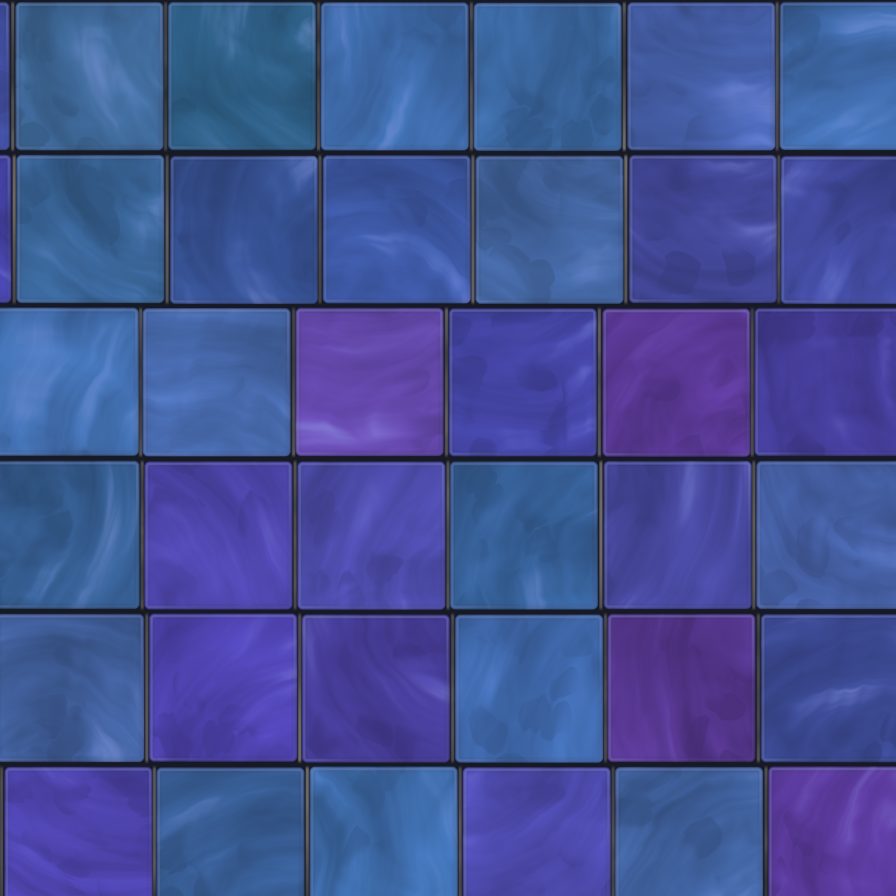
This texture is drawn by a three.js fragment shader. Its source:

```glsl
// Square pearl-glass tiles in blues and violets, laid in sliding rows with thin dark grout.
// Each tile takes a hashed hue from a colour ramp; its nacre is layered sines bent into
// arcs around a point outside the tile, with cellular flakes for the crisp patches.
varying vec2 vUv;

const float TILES = 5.86;       // tiles across and down the canvas
const float GAP = 0.016;        // half the grout width, in tiles
const float CORNER = 0.035;     // corner radius, in tiles
const float SOFT = 0.011;       // edge smoothing, in tiles
const float JITTER = 0.008;     // laying error of each tile
const float HUE_SPREAD = 0.85;  // hue variation between tiles

const vec3 TEAL   = vec3(0.19, 0.42, 0.56);
const vec3 BLUE   = vec3(0.22, 0.40, 0.63);
const vec3 ROYAL  = vec3(0.23, 0.28, 0.60);
const vec3 VIOLET = vec3(0.26, 0.19, 0.63);
const vec3 PURPLE = vec3(0.37, 0.22, 0.61);
const vec3 MILK   = vec3(0.38, 0.41, 0.72);
const vec3 PEARL  = vec3(0.53, 0.58, 0.83);
const vec3 GROUT  = vec3(0.09, 0.10, 0.14);
const vec3 DUST   = vec3(0.43, 0.41, 0.41);

float hash(vec2 p) {
  return fract(sin(dot(p, vec2(127.1, 311.7))) * 43758.5);
}

mat2 rotation(float a) {
  return mat2(cos(a), sin(a), -sin(a), cos(a));
}

// Layered, self-warping sines, roughly -0.8 to 0.8
float swirl(vec2 p) {
  float sum = 0.0;
  float amp = 0.5;
  for (int i = 0; i < 5; i++) {
    p = rotation(0.65) * p * 1.6 + 1.3;
    p += 0.6 * sin(p.yx * 1.1);
    sum += amp * sin(p.x) * cos(p.y);
    amp *= 0.62;
  }
  return sum;
}

// Distance to the nearest cell point
float cellular(vec2 p) {
  vec2 cell = floor(p);
  float nearest = 2.0;
  for (int y = -1; y <= 1; y++) {
    for (int x = -1; x <= 1; x++) {
      vec2 c = cell + vec2(float(x), float(y));
      vec2 point = c + vec2(hash(c), hash(c + 7.3));
      nearest = min(nearest, distance(p, point));
    }
  }
  return nearest;
}

vec3 glassRamp(float h) {
  vec3 c = mix(TEAL, BLUE, smoothstep(0.0, 0.2, h));
  c = mix(c, ROYAL, smoothstep(0.36, 0.54, h));
  c = mix(c, VIOLET, smoothstep(0.58, 0.76, h));
  return mix(c, PURPLE, smoothstep(0.84, 0.98, h));
}

// Sideways slide of each row, counted from the top
float rowShift(float row) {
  float k = row - 2.0;
  return row < 2.0 ? 0.083 + 0.01 * row : -0.08 + 0.01 * k * k;
}

vec3 glass(vec2 local, vec2 id) {
  float seed = hash(id + 3.7);
  float trend = mix(0.30, 0.50, step(2.0, id.y)) + 0.03 * id.x;
  float hue = clamp(trend + (hash(id) - 0.5) * HUE_SPREAD, 0.0, 1.0);
  vec3 base = mix(glassRamp(hue), MILK, 0.38 * hash(id + 11.9));
  base *= 0.88 + 0.20 * hash(id + 23.1);

  // Arc coordinates: radius and angle around a point beyond the tile
  vec2 q = rotation(6.283 * seed) * local + vec2(0.76 + 0.6 * hash(id + 5.2), 0.0);
  vec2 offset = vec2(seed, hash(id + 8.4)) * 40.0;
  float cloud = swirl(local * 1.7 + offset);
  vec2 arc = vec2(length(q) * 5.5 + 0.5 * cloud, atan(q.y, q.x) * 1.3);
  float streak = swirl(arc + offset.yx);
  float fine = swirl(arc * vec2(2.2, 1.4) + offset);

  // Soft clouds, streaks, bright wisps and flakes
  vec3 color = base * (1.0 + 0.12 * cloud + 0.13 * streak + 0.05 * fine + 0.07 * local.y);
  float wisp = smoothstep(0.12, 0.75, streak) * smoothstep(-0.25, 0.5, cloud);
  color = mix(color, PEARL, 0.42 * wisp * (0.75 + 0.5 * fine));
  float cells = cellular(local * 3.2 + 0.45 * vec2(cloud, streak) + offset);
  float flake = smoothstep(0.40, 0.34, cells) * smoothstep(0.05, 0.4, -cloud);
  return mix(color, base * 0.80, 0.45 * flake);
}

void main() {
  // Row and tile, counted from the upper left
  vec2 p = vec2(vUv.x, 1.0 - vUv.y) * TILES;
  float row = floor(p.y);
  p.x -= rowShift(row);
  vec2 id = vec2(floor(p.x), row);
  vec2 cell = fract(p) - 0.5;
  vec2 local = cell + JITTER * (vec2(hash(id + 31.0), hash(id + 47.0)) - 0.5);

  // Rounded tile outline
  vec2 corner = abs(local) - (0.5 - GAP - CORNER);
  float d = length(max(corner, 0.0)) + min(max(corner.x, corner.y), 0.0) - CORNER;

  // Grout: dusty along the upright joints, dark along the level ones
  vec2 joint = 0.5 - abs(cell);
  float wear = 0.65 + 0.5 * swirl(p * vec2(0.5, 1.6));
  float dust = smoothstep(0.017, 0.003, joint.x) * smoothstep(0.0, 0.035, joint.y);
  vec3 grout = mix(GROUT, DUST, clamp(dust * wear, 0.0, 1.0));

  // Glass with a shaded border and a lit upper and left rim
  vec3 tile = glass(local, id);
  tile *= 1.0 - 0.16 * smoothstep(-0.045, 0.0, d);
  float rim = smoothstep(-0.030, -0.017, d) * smoothstep(-0.002, -0.014, d);
  float lit = 0.3 + 0.7 * smoothstep(0.1, -0.5, min(local.x + 0.15, local.y));
  tile = mix(tile, PEARL, 0.38 * rim * lit);

  gl_FragColor = vec4(mix(tile, grout, smoothstep(-SOFT * 0.5, SOFT * 0.5, d)), 1.0);
}
```
